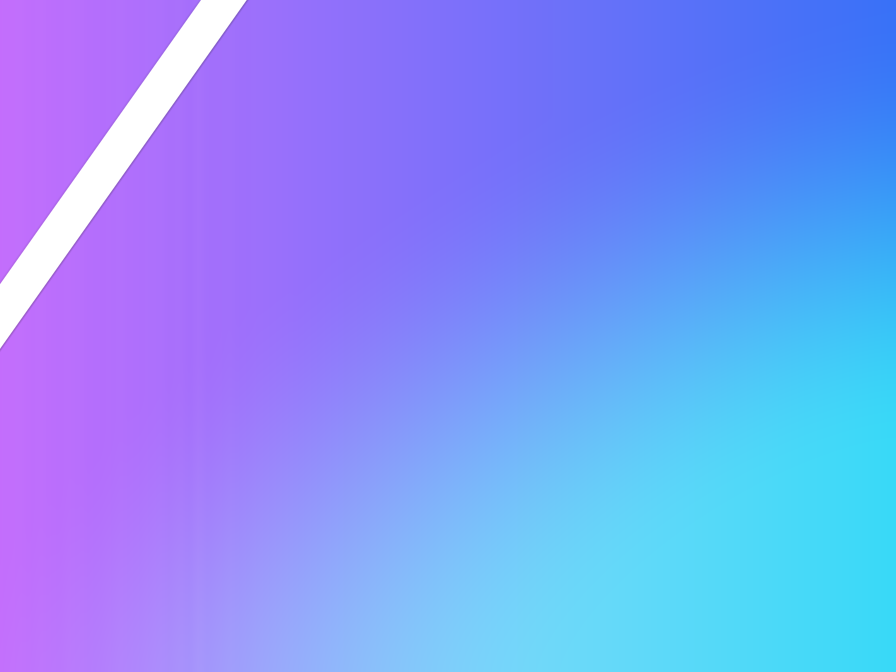
A Shadertoy shader for this background:

```glsl
#define VIOLET vec3(0.77, 0.435, 0.99)
#define BLUE vec3(0.22, 0.445, 0.97)
#define GLOW_GREEN 0.85
#define GLOW_SIZE vec2(0.71, 0.66)
#define GLOW_POWER 1.45
#define GLOW_RANGE vec2(0.5, 1.5)
#define STRIPE_NORMAL normalize(vec2(1.414, 1.0))
#define STRIPE_OFFSET 0.272
#define STRIPE_HALF_WIDTH 0.0278
#define RIM_STRENGTH 0.22
#define BAND_COUNT 90.0
#define BAND_STRENGTH 0.012

float hash(float n) {
    return fract(sin(n * 127.1) * 43758.5453);
}

// Rounded diamond distance from the lower right corner, 1 at mid falloff
float glowMask(vec2 uv) {
    vec2 q = pow(abs(vec2(1.0, 0.0) - uv) / GLOW_SIZE, vec2(GLOW_POWER));
    float d = pow(q.x + q.y, 1.0 / GLOW_POWER);
    return 1.0 - smoothstep(GLOW_RANGE.x, GLOW_RANGE.y, d);
}

// Faint vertical banding that fades out to the right
float verticalBands(float x) {
    float cell = floor(x * BAND_COUNT);
    float blend = smoothstep(0.0, 1.0, fract(x * BAND_COUNT));
    float noise = mix(hash(cell), hash(cell + 1.0), blend) - 0.5;
    return noise * BAND_STRENGTH * (1.0 - smoothstep(0.2, 0.4, x));
}

void mainImage(out vec4 fragColor, in vec2 fragCoord) {
    vec2 uv = fragCoord / iResolution.xy;
    float pixel = 1.0 / iResolution.y;

    // Violet to blue, with a cyan glow lifting the green
    vec3 color = mix(VIOLET, BLUE, uv.x);
    color.g = mix(color.g, GLOW_GREEN, glowMask(uv));
    color.rg += verticalBands(uv.x);

    // Diagonal stripe, measured from the upper left corner
    vec2 fromCorner = vec2(fragCoord.x, iResolution.y - fragCoord.y) * pixel;
    float across = dot(fromCorner, STRIPE_NORMAL) - STRIPE_OFFSET;
    float edge = abs(across) - STRIPE_HALF_WIDTH;

    // Thin dark rim, stronger on the lower side
    float rim = 1.0 - smoothstep(0.0, 0.004, edge);
    color *= 1.0 - RIM_STRENGTH * rim * (across > 0.0 ? 1.0 : 0.4);

    float stripe = 1.0 - smoothstep(-0.7 * pixel, 0.7 * pixel, edge);
    color = mix(color, vec3(1.0), stripe);

    fragColor = vec4(color, 1.0);
}
```
